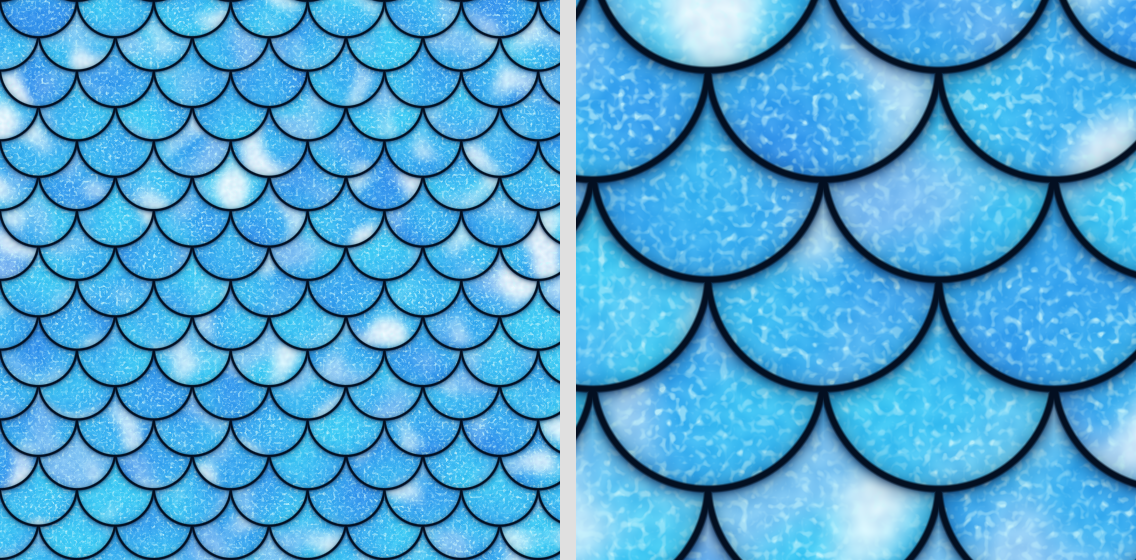
Left: the whole. Right: its middle third, enlarged.
Give the GLSL for this pattern, as a Shadertoy shader.

```glsl
const float PITCH = 0.1373;       // width of one scale
const float ROW_STEP = 0.0623;    // height between rows
const float TOP_ROW = 1.0022;     // centre height of row zero
const float ODD_LIFT = 0.0028;    // odd rows sit slightly higher
const float LINE_HALF = 0.0020;

vec2 hash22(vec2 p) {
    vec3 q = fract(p.xyx * vec3(0.1031, 0.1030, 0.0973));
    q += dot(q, q.yzx + 33.33);
    return fract((q.xx + q.yz) * q.zy);
}

float gradientDot(vec2 corner, vec2 offset) {
    float angle = 6.2832 * hash22(corner).x;
    return dot(vec2(cos(angle), sin(angle)), offset);
}

// Gradient noise, roughly -0.7 to 0.7
float gradientNoise(vec2 p) {
    vec2 i = floor(p), f = fract(p);
    vec2 u = f * f * f * (f * (f * 6.0 - 15.0) + 10.0);
    vec2 e = vec2(1.0, 0.0);
    float low = mix(gradientDot(i, f), gradientDot(i + e, f - e), u.x);
    float high = mix(gradientDot(i + e.yx, f - e.yx), gradientDot(i + 1.0, f - 1.0), u.x);
    return mix(low, high, u.y);
}

// Offset from the nearest scale centre in a row; cell receives its index
vec2 offsetInRow(vec2 p, float row, out vec2 cell) {
    float odd = mod(row, 2.0);
    float shift = 0.5 * (1.0 - odd);
    float column = floor(p.x / PITCH - shift + 0.5);
    cell = vec2(column, row);
    return p - vec2((column + shift) * PITCH, TOP_ROW - row * ROW_STEP + odd * ODD_LIFT);
}

// Finds the topmost scale: x = depth inside its rim, y = gap to the scales above
vec2 findScale(vec2 p, float radius, out vec2 cell) {
    float firstRow = floor((TOP_ROW - p.y) / ROW_STEP) - 2.0;
    float gap = 1.0;
    for (int i = 0; i < 6; i++) {
        float d = length(offsetInRow(p, firstRow + float(i), cell)) - radius;
        if (d <= 0.0) return vec2(-d, gap);
        gap = min(gap, d);
    }
    return vec2(0.0, gap);
}

// Blue to cyan wash with lilac and white clouds, different on each scale
vec3 pearlColour(vec2 p, vec2 seed) {
    vec2 q = p + seed * 37.0;
    float tone = 0.62 + 0.6 * (seed.x - 0.5) + 0.9 * gradientNoise(q * 9.0);
    float lilac = smoothstep(0.05, 0.5, gradientNoise(q.yx * 10.0 + 5.3) + 0.25 * (seed.y - 0.5));
    float glow = smoothstep(0.12, 0.58, gradientNoise(q * 11.0 + 19.7) + 0.2 * (seed.y - 0.5));
    vec3 colour = mix(vec3(0.21, 0.58, 0.93), vec3(0.25, 0.79, 0.96), clamp(tone, 0.0, 1.0));
    colour = mix(colour, vec3(0.63, 0.78, 0.96), 0.65 * lilac);
    return mix(colour, vec3(0.95, 0.97, 0.99), 0.9 * glow);
}

// Fine bright flecks over a soft grain
vec3 addGlitter(vec3 colour, vec2 p) {
    float patchy = 0.8 + 0.6 * gradientNoise(p * 14.0 + 3.1);
    float flecks = smoothstep(0.08, 0.46, gradientNoise(p * 165.0));
    float dust = smoothstep(0.05, 0.5, gradientNoise(p * 245.0 + 71.0));
    float grain = gradientNoise(p * 110.0 + 31.0);
    colour += 0.09 * grain * vec3(1.0, 0.7, 0.3);
    float amount = clamp(patchy * (0.55 * flecks + 0.4 * dust), 0.0, 0.8);
    return mix(colour, vec3(0.80, 0.97, 0.99), amount);
}

void mainImage(out vec4 fragColor, in vec2 fragCoord) {
    vec2 p = fragCoord / iResolution.y;
    float blur = max(0.8 / iResolution.y, 0.0009);

    vec2 cell;
    vec2 edge = findScale(p, 0.5 * PITCH, cell);
    vec3 colour = addGlitter(pearlColour(p, hash22(cell + 41.0)), p);

    // Rim shade inside, cast shadow from the scales above
    float rim = exp(-edge.x / 0.0045);
    float shadow = exp(-max(edge.y - LINE_HALF, 0.0) / 0.0038);
    colour *= 1.0 - vec3(0.50, 0.36, 0.32) * rim;
    colour = mix(colour, vec3(0.03, 0.14, 0.30), 0.72 * shadow);

    // Dark outline
    float ink = 1.0 - smoothstep(LINE_HALF - blur, LINE_HALF + blur, min(edge.x, edge.y));
    colour = mix(colour, vec3(0.01, 0.06, 0.13), ink);
    fragColor = vec4(clamp(colour, 0.0, 1.0), 1.0);
}
```
